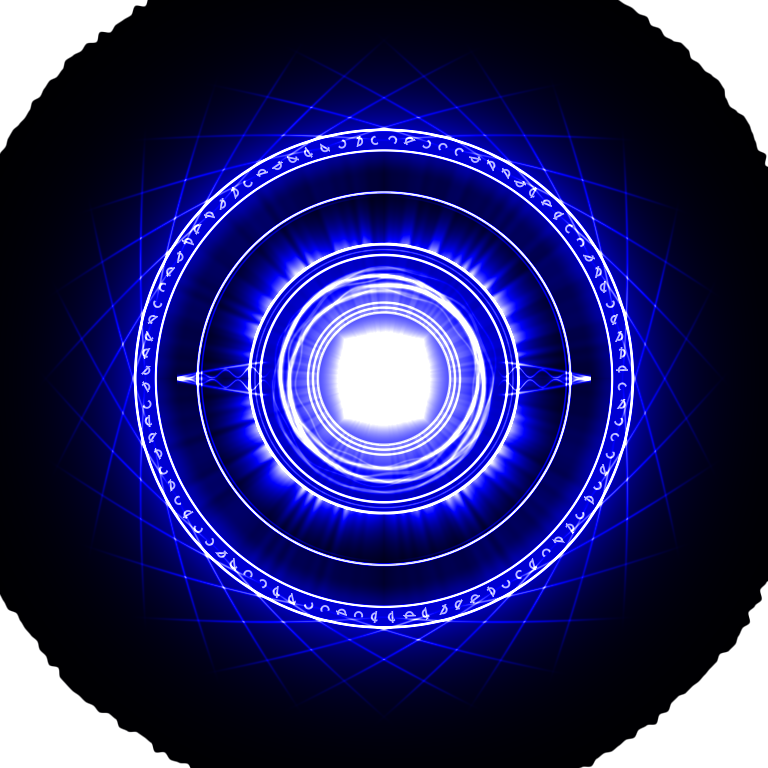
A WebGL 2 fragment shader for this background:

```glsl
#version 300 es
precision highp float;
// Glowing blue ring emblem with woven arcs, rays and a bright star on a ragged dark disc.
uniform vec2 u_resolution;
out vec4 fragColor;

const float TAU = 6.28319;
const float OUTER = 0.324;   // outer edge of the marked band
const float BAND = 0.297;    // inner edge of the marked band
const float MIDDLE = 0.2425; // lone ring
const float INNER = 0.175;   // ring that throws the rays
const float HEART = 0.086;   // ring around the star

float hash(vec2 p) {
    return fract(sin(dot(p, vec2(127.1, 311.7))) * 43758.5453);
}

// Value noise that wraps around the circle
float angularNoise(float angle, float count, float seed) {
    float x = fract(angle / TAU) * count;
    float i = floor(x);
    float a = hash(vec2(i, seed));
    float b = hash(vec2(mod(i + 1.0, count), seed));
    return mix(a, b, smoothstep(0.0, 1.0, x - i));
}

float stroke(float d, float width, float px) {
    return 1.0 - smoothstep(width - 0.5 * px, width + px, abs(d));
}

float softLine(float d, float width) {
    return exp(-d * d / (width * width));
}

vec2 rotate(vec2 p, float a) {
    return mat2(cos(a), sin(a), -sin(a), cos(a)) * p;
}

// Crossing curves that leave a circle at a tangent
float lattice(float r, float angle, float base, float count) {
    float lean = acos(min(base / r, 1.0)) * 1.15;
    float reach = sqrt(max(r * r - base * base, 0.0004));
    float sum = 0.0;
    for (float side = -1.0; side < 2.0; side += 2.0) {
        float turn = (angle + side * lean) / TAU * count;
        float d = (fract(turn) - 0.5) * TAU / count * reach;
        sum += softLine(d, 0.0017);
    }
    return sum * smoothstep(base, base + 0.01, r) * (1.0 - smoothstep(0.34, 0.455, r));
}

// Abstract hooks and dashes set around the band
float bandMarks(float r, float angle, float count, float px) {
    float x = fract(angle / TAU) * count;
    float id = floor(x);
    float mid = 0.5 * (OUTER + BAND);
    vec2 q = vec2((fract(x) - 0.5) * TAU * mid / count, r - mid);
    q = rotate(q, TAU * hash(vec2(id, 3.0)));
    float hook = stroke(length(q) - 0.0048, 0.001, px) * smoothstep(-0.003, -0.001, q.x);
    float dash = stroke(q.x + 0.3 * q.y, 0.001, px) * step(abs(q.y), 0.0075);
    return max(hook, dash * step(0.3, hash(vec2(id, 8.0))));
}

// Off-centre arcs, each bright over part of its turn
float wovenArcs(vec2 p, float angle) {
    float sum = 0.0;
    for (float i = 0.0; i < 9.0; i++) {
        float aim = i * 2.1 + 0.5;
        vec2 shift = 0.007 * vec2(cos(aim * 1.7), sin(aim * 1.7));
        float radius = 0.118 + 0.003 * i;
        float d = length(p - shift) - radius;
        float lit = smoothstep(-0.2, 0.8, cos(angle - aim));
        sum += lit * softLine(d, 0.0026) + 0.3 * softLine(d + 0.003 * sin(angle * 9.0 + aim), 0.0014);
    }
    return sum;
}

// Pointed lens of strands on both sides
float sideSpikes(vec2 p) {
    float x = abs(p.x);
    float t = clamp((0.27 - x) / 0.11, 0.0, 1.0);
    float halfHeight = 0.021 * pow(t, 0.75);
    float inside = step(x, 0.27) * smoothstep(0.145, 0.165, x);
    float edge = softLine(abs(p.y) - halfHeight, 0.0018);
    float strands = softLine(abs(p.y) - halfHeight * (0.45 + 0.35 * sin(x * 190.0)), 0.0016);
    float tip = softLine(p.y, 0.004) * smoothstep(0.205, 0.25, x);
    return inside * (0.8 * edge + 0.7 * strands + 1.2 * tip);
}

// Soft light of each zone, from the star outwards
float zoneGlow(float r, float angle) {
    float diagonal = sqrt(abs(sin(2.0 * angle)));
    float rays = mix(0.65, 1.2, angularNoise(angle, 180.0, 5.0));
    if (r > OUTER) return 0.72 * exp(-(r - OUTER) * 18.0);
    if (r > BAND) return 0.82;
    if (r > MIDDLE) return 0.16 + 0.22 * diagonal * rays + 0.28 * smoothstep(0.265, BAND, r);
    if (r > INNER) return 1.85 * exp(-(r - INNER) * 32.0) * (0.4 + 0.6 * diagonal) * rays;
    if (r > HEART) return mix(1.25, 0.7, smoothstep(0.095, 0.155, r)) * mix(0.85, 1.1, rays);
    return 1.12 + 0.25 * rays * smoothstep(0.085, 0.04, r);
}

float star(vec2 p, float r) {
    vec2 q = abs(rotate(p, TAU / 8.0));
    float arms = exp(-min(q.x, q.y) / 0.011) * smoothstep(0.1, 0.045, r);
    return 3.0 * exp(-r * r / 0.0026) + 0.9 * arms;
}

void main() {
    float px = 1.0 / min(u_resolution.x, u_resolution.y);
    vec2 p = (gl_FragCoord.xy - 0.5 * u_resolution) * px - vec2(0.0, 0.007);
    float r = length(p);
    float angle = atan(p.y, p.x);

    float light = zoneGlow(r, angle) + star(p, r) + sideSpikes(p);
    light += 0.55 * lattice(r, angle, 0.308, 24.0) * (0.7 + 0.6 * angularNoise(angle, 40.0, 2.0));
    light += 0.9 * bandMarks(r, angle, 88.0, px);
    light += 0.75 * wovenArcs(p, angle) * smoothstep(0.155, 0.145, r);

    // Crisp rings
    light += 1.5 * (stroke(r - OUTER, 0.0014, px) + stroke(r - BAND, 0.0012, px));
    light += 1.7 * stroke(r - MIDDLE, 0.0014, px);
    light += 0.8 * stroke(r - MIDDLE + 0.005, 0.0007, px) * abs(cos(angle));
    light += 1.3 * (stroke(r - INNER, 0.0016, px) + stroke(r - 0.161, 0.0014, px));
    light += 0.5 * stroke(r - 0.168, 0.0008, px);
    for (float i = 0.0; i < 3.0; i++) light += 0.6 * stroke(r - HEART - 0.0065 * i, 0.0012, px);

    // Ragged rim of the disc
    float rim = 0.573 + 0.008 * sin(angle) + 0.01 * (angularNoise(angle, 40.0, 11.0) - 0.5);
    rim += 0.009 * (angularNoise(angle, 320.0, 17.0) - 0.5);
    float white = clamp(light - 1.0, 0.0, 1.0);
    vec3 color = vec3(white, white, clamp(light, 0.0, 1.0));
    fragColor = vec4(mix(color, vec3(1.0), smoothstep(-px, px, r - rim)), 1.0);
}
```
